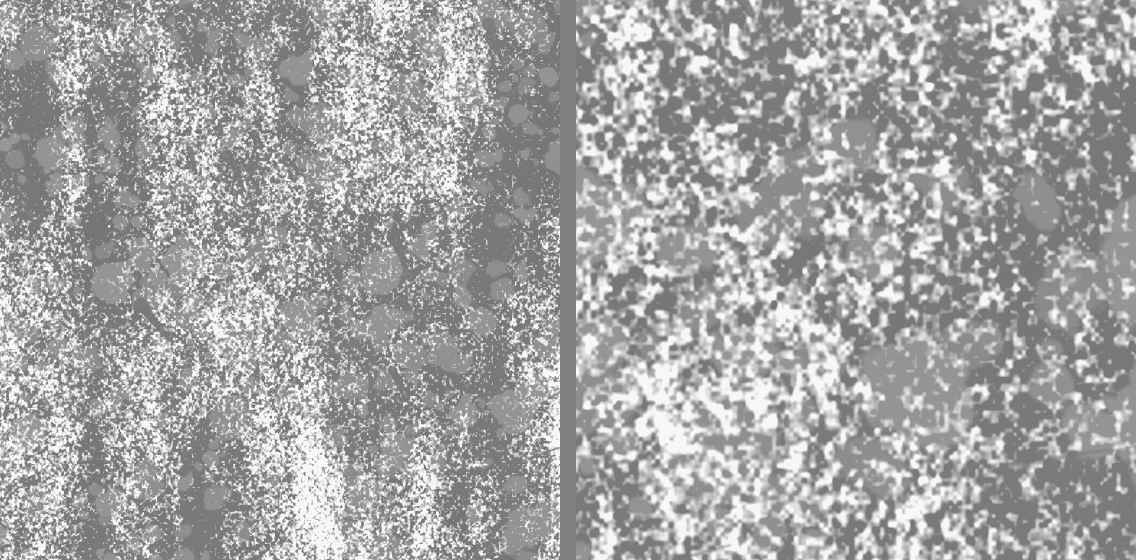
Left, the full canvas; right, a detail of the centre.
This texture is drawn by a three.js fragment shader. Its source:

```glsl
// Weathered grey paint: streaky white grain, round stains and dark gashes.
varying vec2 vUv;

const float BASE_GREY = 0.47;
const float STAIN_GREY = 0.585;
const float CHALK_WHITE = 0.97;

float hash(vec2 p) {
  vec3 q = fract(vec3(p.xyx) * 0.1031);
  q += dot(q, q.yzx + 33.33);
  return fract((q.x + q.y) * q.z);
}

vec2 hash2(vec2 p) {
  return vec2(hash(p), hash(p + 71.7));
}

float valueNoise(vec2 p) {
  vec2 cell = floor(p);
  vec2 f = fract(p);
  f = f * f * (3.0 - 2.0 * f);
  float low = mix(hash(cell), hash(cell + vec2(1.0, 0.0)), f.x);
  float high = mix(hash(cell + vec2(0.0, 1.0)), hash(cell + 1.0), f.x);
  return mix(low, high, f.y);
}

// Layered noise centred on zero
float layers(vec2 p) {
  float sum = 0.0;
  float weight = 0.5;
  for (int i = 0; i < 5; i++) {
    sum += weight * (valueNoise(p) - 0.5);
    p = p * 2.03 + 17.3;
    weight *= 0.55;
  }
  return sum;
}

// Cellular discs of random size, gathered in clusters
float stains(vec2 p, float share, float softness) {
  vec2 home = floor(p);
  float cover = 0.0;
  for (int y = -1; y <= 1; y++) {
    for (int x = -1; x <= 1; x++) {
      vec2 cell = home + vec2(float(x), float(y));
      vec2 centre = cell + hash2(cell);
      float size = hash(cell + 9.2);
      float radius = mix(0.18, 0.55, size * size);
      float cluster = share + valueNoise(cell * 0.35) - 0.5;
      float present = step(hash(cell + 4.6), cluster);
      float edge = length(p - centre) - radius;
      float disc = 1.0 - smoothstep(-softness, softness, edge);
      cover = max(cover, present * disc * mix(0.65, 1.0, hash(cell + 2.8)));
    }
  }
  return cover;
}

// Tapered stroke from a point along a direction
float stroke(vec2 p, vec2 start, vec2 dir, float len, float width) {
  vec2 d = p - start;
  float t = clamp(dot(d, dir) / len, 0.0, 1.0);
  float gap = length(d - dir * len * t) - width * (1.0 - 0.7 * t);
  return 1.0 - smoothstep(-0.0012, 0.0012, gap);
}

// Scattered strokes leaning around one angle
float strokes(vec2 p, float seed, float angle, float len, float width) {
  float cover = 0.0;
  for (int i = 0; i < 10; i++) {
    vec2 key = vec2(float(i) * 3.7, seed);
    float lean = angle + 0.5 * (hash(key + 5.1) - 0.5);
    float scale = mix(0.4, 1.0, hash(key + 8.3));
    vec2 dir = vec2(cos(lean), sin(lean));
    cover = max(cover, stroke(p, hash2(key), dir, len * scale, width * scale));
  }
  return cover;
}

// Where the white layer survives: upright runs, cloudier across the middle
float chalkCover(vec2 uv) {
  float runs = layers(uv * vec2(17.0, 2.6) + 3.0);
  float clouds = layers(uv * vec2(5.0, 4.0) + 41.0);
  float ragged = layers(uv * vec2(48.0, 30.0) + 12.0);
  float columns = sin(uv.x * 12.0 - 4.5) + 0.6 * sin(uv.x * 23.0 + uv.y * 3.0);
  float band = exp(-pow((uv.y - 0.43) / 0.14, 2.0));
  float streaky = 1.15 * runs + 0.7 * clouds + 0.05 * columns;
  float cloudy = 0.35 * runs + 0.8 * clouds + 0.07;
  return mix(streaky, cloudy, band) + 0.5 * ragged;
}

float chalkGrain(vec2 uv) {
  float coarse = valueNoise(uv * vec2(215.0, 200.0)) - 0.5;
  float fine = valueNoise(uv * vec2(390.0, 370.0) + 7.0) - 0.5;
  return 0.85 * coarse + 0.6 * fine;
}

void main() {
  vec2 uv = vUv;
  vec2 wobble = vec2(layers(uv * 32.0), layers(uv * 32.0 + 55.0));

  // Stains over the flat base
  float stain = stains(uv * 14.0 + wobble * 0.45, 0.5, 0.035);
  stain = max(stain, stains(uv * 31.0 + wobble * 0.5 + 20.0, 0.33, 0.06));
  float grey = mix(BASE_GREY + 0.04 * layers(uv * 6.0), STAIN_GREY, stain);

  // Gashes and thin scratches scrape the white away
  vec2 rough = uv + wobble * 0.009;
  float gash = strokes(rough, 2.0, -1.0, 0.085, 0.011);
  gash = max(gash, 0.7 * strokes(rough, 23.0, 0.35, 0.12, 0.0025));

  // White grain
  float amount = chalkCover(uv) + chalkGrain(uv) - 0.09 * stain;
  float chalk = clamp((amount + 0.05) / 0.5, 0.0, 1.0) * (1.0 - 0.9 * gash);
  grey = mix(grey, BASE_GREY, 0.8 * gash);
  gl_FragColor = vec4(vec3(mix(grey, CHALK_WHITE, chalk)), 1.0);
}
```
